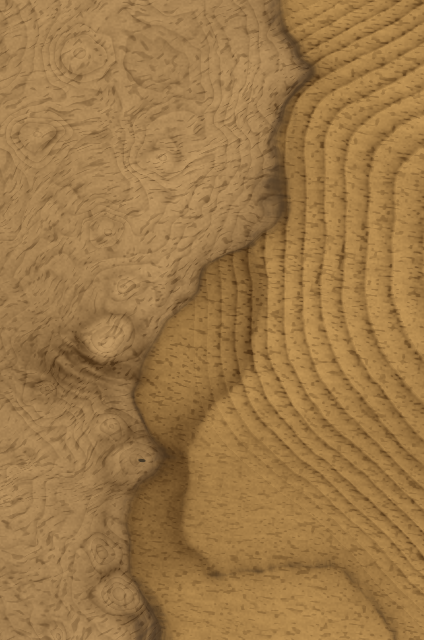
This texture is drawn by a Shadertoy shader. Its source:

```glsl
float hash(vec2 p) {
    return fract(sin(dot(p, vec2(127.1, 311.7))) * 43758.5453);
}

float noise(vec2 p) {
    vec2 i = floor(p), f = fract(p);
    f = f * f * (3.0 - 2.0 * f);
    return mix(mix(hash(i), hash(i + vec2(1, 0)), f.x),
               mix(hash(i + vec2(0, 1)), hash(i + vec2(1, 1)), f.x), f.y);
}

float fbm(vec2 p) {
    float sum = 0.0, amp = 0.5;
    for (int i = 0; i < 5; i++) {
        sum += amp * noise(p);
        p = mat2(1.6, 1.2, -1.2, 1.6) * p + 7.3;
        amp *= 0.5;
    }
    return sum;
}

float bell(float x, float centre, float width) {
    float t = (x - centre) / width;
    return exp(-t * t);
}

float smoothMin(float a, float b, float k) {
    float h = clamp(0.5 + 0.5 * (b - a) / k, 0.0, 1.0);
    return mix(b, a, h) - k * h * (1.0 - h);
}

mat2 rotate(float a) {
    return mat2(cos(a), sin(a), -sin(a), cos(a));
}

// Bends the growth rings round a knot, with a pale eye and a dark rim
void knot(vec2 p, vec2 centre, float radius, float strength, inout float phase, inout float tone) {
    float d = length((p - centre) * vec2(0.85, 1.1)) / radius;
    phase = mix(phase, d * 3.0, exp(-d * d * 0.45));
    tone += strength * (0.16 * exp(-d * d * 1.5) - 0.32 * bell(d, 1.15, 0.3));
}

// Thin late-wood line at the end of each ring
float ringLine(float phase) {
    float t = fract(phase);
    return t * t * t * smoothstep(1.0, 0.86, t);
}

void mainImage(out vec4 fragColor, in vec2 fragCoord) {
    vec2 p = fragCoord / iResolution.y;
    vec2 warp = vec2(fbm(p * 6.0), fbm(p * 6.0 + 19.0)) - 0.5;
    vec2 q = p + 0.06 * warp + 0.012 * (vec2(noise(p * 32.0), noise(p * 32.0 + 5.0)) - 0.5);
    float cloud = fbm(p * 4.0 + 31.0);

    // Main seam, and the inner seam that turns into an arch at the foot
    float seamX = mix(0.205, 0.43, smoothstep(0.38, 0.68, q.y)) + 0.055 * bell(q.y, 0.89, 0.05)
        + 0.055 * bell(q.y, 0.295, 0.05) + 0.04 * bell(q.y, 0.0, 0.07) - 0.035 * bell(q.y, 0.57, 0.03);
    float seam = (q.x - seamX) / 1.2;
    float innerX = mix(0.295, 0.405, smoothstep(0.3, 0.48, q.y)) + 0.04 * bell(q.y, 0.08, 0.06);
    float inner = q.x - innerX;
    float bend = max(q.x - 0.5, 0.0);
    float arch = (q.y - 0.1 + 8.0 * bend * bend) / sqrt(1.0 + 256.0 * bend * bend);
    float rightSide = smoothstep(-0.008, 0.008, seam);
    float innerSpan = smoothstep(0.07, 0.14, q.y) * smoothstep(0.66, 0.56, q.y);
    float archSpan = smoothstep(0.28, 0.36, q.x);

    // Chevron rings on the right, burl contours on the left
    vec2 r = p + 0.035 * warp;
    float field = smoothMin(r.x - 0.42, 0.7 * (r.x + r.y - 0.83), 0.05);
    field = smoothMin(field, 0.5 * (r.x - 0.5) - 0.87 * (r.y - 0.9), 0.06);
    field = max(field, -0.12);
    float rightPhase = 40.0 * field - 45.0 * field * field;
    float leftPhase = 26.0 * seam + 13.0 * fbm(q * 4.0 + 3.0);
    float leftTone = 0.0;
    for (int i = 0; i < 9; i++) {
        float n = float(i);
        vec2 centre = vec2(0.27 * hash(vec2(n, 1.0)), (n + hash(vec2(n, 2.0))) / 9.0);
        knot(q, centre, 0.012 + 0.016 * hash(vec2(n, 3.0)), 0.4, leftPhase, leftTone);
    }
    knot(q, vec2(0.18, 0.473), 0.038, 1.0, leftPhase, leftTone);
    knot(q, vec2(0.215, 0.28), 0.042, 0.8, leftPhase, leftTone);
    knot(q, vec2(0.182, 0.082), 0.033, 0.8, leftPhase, leftTone);
    knot(q, vec2(0.305, 0.509), 0.014, 1.3, leftPhase, leftTone);

    // Short pores and fine fibres, running along each side's own grain
    vec2 flow = p + 0.12 * warp;
    vec2 leftGrain = rotate(-0.5) * flow, rightGrain = rotate(0.15) * (p + 0.03 * warp);
    float pores = mix(noise(leftGrain * vec2(110, 300)), noise(rightGrain * vec2(150, 300)), rightSide);
    float fibre = mix(noise(leftGrain * vec2(25, 170)), noise(rightGrain * vec2(45, 190)), rightSide);
    float speck = noise(p * 330.0);

    // Tone: 0 is brown late wood, 1 is pale early wood
    float tone = 0.87 + 0.6 * (cloud - 0.48) + leftTone * (1.0 - rightSide);
    float leftRing = ringLine(leftPhase) * (0.25 + 0.8 * cloud);
    float rightRing = ringLine(rightPhase) * smoothstep(-0.12, -0.02, field);
    tone -= mix(0.55 * leftRing, 0.75 * rightRing, rightSide) * (0.4 + 0.9 * pores);
    tone += 0.1 * rightSide * (0.5 - fract(rightPhase));
    tone -= 0.3 * smoothstep(0.6, 0.9, pores) * (0.35 + cloud);
    tone += 0.16 * (fibre - 0.5) + 0.14 * (speck - 0.5);

    // Deep heartwood between the seams, and the streaked flare on the left
    float heart = rightSide * smoothstep(0.012, -0.012, inner) * innerSpan;
    tone -= heart * (0.2 + 0.3 * exp(min(inner, 0.0) * 30.0));
    vec2 flareOffset = (q - vec2(0.11, 0.43)) / vec2(0.1, 0.055);
    float flare = exp(-dot(flareOffset, flareOffset)) * smoothstep(0.6, 1.3, length((q - vec2(0.18, 0.473)) / 0.04));
    tone -= flare * (0.25 + 0.65 * noise(rotate(0.45) * flow * vec2(18, 130)));

    // Dark stain along the seams
    float streak = 0.55 + 0.8 * fbm(vec2(seam * 110.0, p.y * 14.0));
    float upper = smoothstep(0.52, 0.68, p.y);
    float stain = exp(-abs(seam) / mix(0.014, 0.021, upper)) * mix(0.75, 0.9, upper);
    stain += 0.35 * bell(seam, -0.035, 0.012) * (1.0 - upper);
    stain += 0.45 * innerSpan * exp(-abs(inner) / (inner > 0.0 ? 0.012 : 0.025));
    stain += 0.65 * archSpan * exp(-abs(arch) / (arch > 0.0 ? 0.028 : 0.016));
    stain += 0.5 * bell(p.x, 0.24, 0.035) * bell(p.y, 0.0, 0.1);
    stain = clamp(stain * streak * (0.8 + 0.4 * fibre), 0.0, 1.0);
    tone -= 0.65 * stain;

    vec3 color = mix(vec3(0.38, 0.27, 0.14), vec3(0.71, 0.56, 0.35), clamp(tone, -0.2, 1.12));
    color = mix(color, vec3(0.25, 0.19, 0.13), 0.6 * smoothstep(0.35, 1.0, stain));
    color *= mix(vec3(1.0, 1.0, 1.04), vec3(1.01, 0.985, 0.91), rightSide);

    // Small split in the eye of a knot
    vec2 split = (q - vec2(0.224, 0.281)) / vec2(0.007, 0.003);
    color = mix(color, vec3(0.2, 0.17, 0.12), 0.8 * smoothstep(1.2, 0.6, length(split)));
    fragColor = vec4(color, 1.0);
}
```
